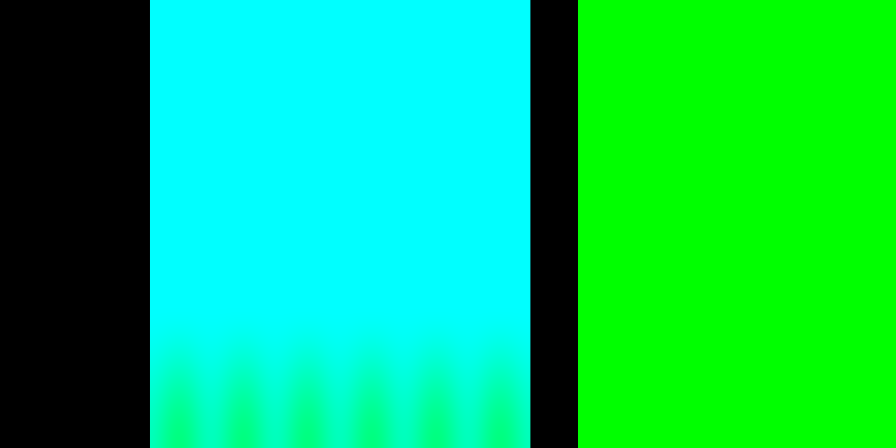
Reproduce this background procedurally as a Shadertoy shader.

```glsl
// Coverage of the vertical band between left and right, with soft pixel edges
float band(float x, float left, float right) {
    float halfPixel = 0.5 / iResolution.x;
    return smoothstep(left - halfPixel, left + halfPixel, x)
         - smoothstep(right - halfPixel, right + halfPixel, x);
}

void mainImage(out vec4 fragColor, in vec2 fragCoord) {
    vec2 uv = fragCoord / iResolution.xy;

    // Green streaks rising from the floor of the cyan panel
    float streaks = cos(6.2831853 * (uv.x - 0.2) / 0.0717);
    float rise = 1.0 - smoothstep(0.0, 0.325, uv.y);
    vec3 cyanPanel = vec3(0.0, 1.0, 1.0 - rise * (0.385 + 0.12 * streaks));

    // Panels over black
    vec3 color = cyanPanel * band(uv.x, 0.1673, 0.592);
    color += vec3(0.0, 1.0, 0.0) * band(uv.x, 0.645, 1.1);

    fragColor = vec4(color, 1.0);
}
```
